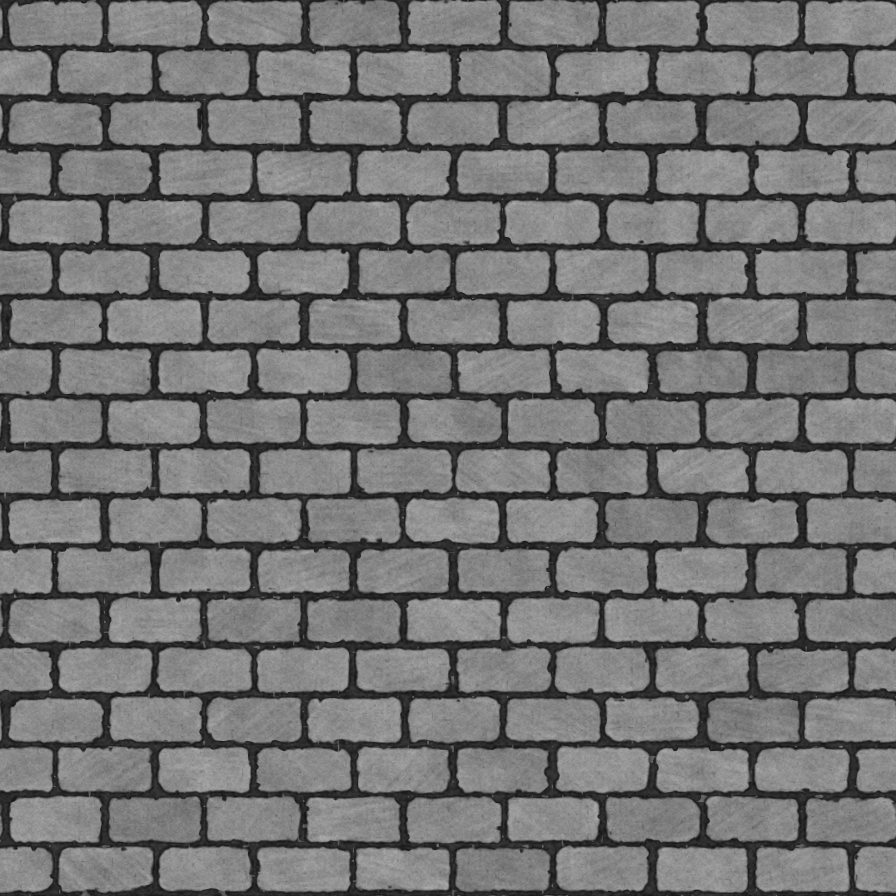
Write a three.js fragment shader that draws this texture.

```glsl
// Weathered grey stone bricks in running bond, 9 across and 18 down, with dark mortar.
varying vec2 vUv;

const vec2 GRID = vec2(9.0, 18.0);          // bricks across and down
const vec2 GRID_SHIFT = vec2(0.055, 0.035); // joint offset in bricks
const vec2 HALF_BRICK = vec2(0.945, 0.45);  // in units of one row height
const vec3 STONE = vec3(0.548);
const vec3 MORTAR_DARK = vec3(0.105);
const vec3 MORTAR_LIGHT = vec3(0.215);

float hash(vec2 p) {
  return fract(sin(dot(p, vec2(127.1, 311.7))) * 43758.5453);
}

float noise(vec2 p) {
  vec2 i = floor(p), f = fract(p);
  f = f * f * (3.0 - 2.0 * f);
  return mix(mix(hash(i), hash(i + vec2(1.0, 0.0)), f.x),
             mix(hash(i + vec2(0.0, 1.0)), hash(i + vec2(1.0, 1.0)), f.x), f.y);
}

float fbm(vec2 p) {
  float sum = 0.0, gain = 0.5;
  for (int i = 0; i < 4; i++) {
    sum += gain * noise(p);
    p = p * 2.03 + 17.3;
    gain *= 0.5;
  }
  return sum / 0.9375;
}

vec2 rotate(vec2 p, float angle) {
  float c = cos(angle), s = sin(angle);
  return vec2(c * p.x - s * p.y, s * p.x + c * p.y);
}

float roundedBox(vec2 p, vec2 halfSize, float radius) {
  vec2 d = abs(p) - halfSize + radius;
  return min(max(d.x, d.y), 0.0) + length(max(d, 0.0)) - radius;
}

// Distance to one irregular brick: own size, place, corner radii and chipped edge.
float brickDistance(vec2 p, vec2 id, vec2 seed) {
  vec2 jitter = vec2(hash(id + 3.1), hash(id + 5.7)) - 0.5;
  vec2 shrink = vec2(hash(id + 8.3), hash(id + 9.9));
  vec2 q = rotate(p - jitter * vec2(0.035, 0.02), (hash(id + 2.2) - 0.5) * 0.016);
  float corner = hash(id + sign(q) * 0.37 + 12.0);
  float radius = mix(0.09, 0.33, corner * (0.45 + 0.55 * hash(id + 21.0)));
  float d = roundedBox(q, HALF_BRICK - shrink * vec2(0.03, 0.018), radius);
  float wobble = (noise(p * 4.0 + seed) - 0.5) * 0.045
               + (noise(p * 11.0 + seed) - 0.5) * 0.04;
  float chip = smoothstep(0.74, 0.95, noise(p * 5.5 + seed + 40.0)) * 0.06;
  return d + wobble + chip;
}

// Stone face: tone per brick, blotches, tooling streaks, grain and pits.
vec3 stoneColor(vec2 p, float d, vec2 id, vec2 seed) {
  float tone = (hash(id + 31.0) - 0.5) * 0.045;
  tone -= 0.035 * step(0.88, hash(id + 33.0));
  float blotch = (fbm(p * 2.2 + seed) - 0.5) * 0.11;
  vec2 along = rotate(p, (hash(id + 35.0) - 0.5) * 1.5);
  float streak = (noise(along * vec2(1.6, 15.0) + seed) - 0.5)
               * mix(0.015, 0.075, hash(id + 37.0));
  float grain = (noise(p * 15.0 + seed) - 0.5) * 0.05
              + (noise(p * 33.0 + seed) - 0.5) * 0.07;
  float pits = smoothstep(0.83, 0.97, noise(p * 13.0 + seed + 70.0)) * 0.06;
  float rim = smoothstep(-0.13, -0.05, d) * (noise(p * 5.0 + seed + 90.0) - 0.35) * 0.08;
  float edgeShade = smoothstep(-0.06, 0.02, d) * 0.12;
  return STONE + tone + blotch + streak + grain - pits + rim - edgeShade;
}

// Gritty mortar, darkest in the crevice beside the stone.
vec3 mortarColor(vec2 p, float d) {
  float lift = smoothstep(0.0, 0.09, d) * 0.65 + (fbm(p * 7.0) - 0.4) * 0.8;
  vec3 color = mix(MORTAR_DARK, MORTAR_LIGHT, clamp(lift, 0.0, 1.0));
  float grit = (noise(p * 24.0) - 0.5) * 0.07;
  float pebble = smoothstep(0.87, 0.97, noise(p * 10.0 + 50.0)) * 0.22;
  return color + grit + pebble;
}

void main() {
  // Brick cell, with every other row moved by half a brick
  vec2 grid = vUv * GRID - GRID_SHIFT;
  float row = floor(grid.y);
  grid.x -= 0.5 * (1.0 - mod(row, 2.0));
  vec2 id = mod(floor(grid), GRID);
  vec2 p = (fract(grid) - 0.5) * vec2(2.0, 1.0);
  vec2 seed = vec2(hash(id), hash(id + 1.7)) * 60.0;

  // Stone over mortar
  float d = brickDistance(p, id, seed);
  float cover = 1.0 - smoothstep(-0.03, 0.025, d);
  vec3 mortar = mortarColor(vUv * GRID.y, d);
  vec3 stone = stoneColor(p, d, id, seed);
  gl_FragColor = vec4(mix(mortar, stone, cover), 1.0);
}
```
